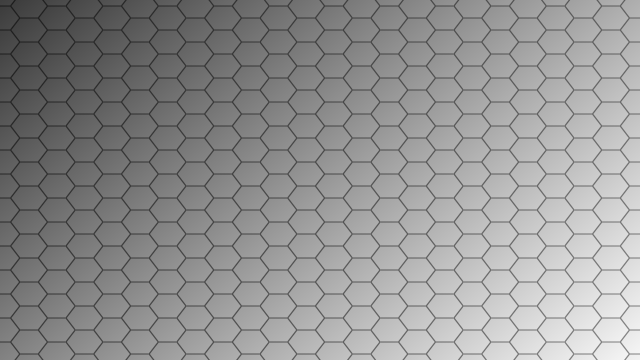
A Shadertoy shader for this pattern:

```glsl
// Wide hexagon mesh with thin soft seams over a diagonal grey gradient.

#define CELLS vec2(20.0, 15.0)        // hexagon units across and down
#define CENTER_SHIFT vec2(-0.433, 0.25) // nearest cell center from mid canvas
#define SEAM_HALF_WIDTH 0.022         // in hexagon units
#define SEAM_SHADE_LEFT 0.46          // seam brightness relative to the fill
#define SEAM_SHADE_RIGHT 0.56
#define GREY_START 0.24               // fill at the top left corner
#define GREY_RIGHT 0.45               // gain from left to right
#define GREY_DOWN 0.265               // gain from top to bottom
#define CELL_TILT 0.02                // extra gradient inside each cell

const vec2 HEX_PERIOD = vec2(1.7320508, 1.0);

// Offset from the center of the nearest flat-topped hexagon of height 1.
vec2 hexLocal(vec2 p) {
    vec2 halfPeriod = 0.5 * HEX_PERIOD;
    vec2 a = mod(p + halfPeriod, HEX_PERIOD) - halfPeriod;
    vec2 b = mod(p, HEX_PERIOD) - halfPeriod;
    return dot(a, a) < dot(b, b) ? a : b;
}

// Distance from a local point to the hexagon outline, positive inside.
float hexEdge(vec2 q) {
    q = abs(q);
    return 0.5 - max(q.y, dot(q, vec2(0.8660254, 0.5)));
}

void mainImage(out vec4 fragColor, in vec2 fragCoord) {
    vec2 uv = fragCoord / iResolution.xy;
    vec2 local = hexLocal((uv - 0.5) * CELLS - CENTER_SHIFT);

    // Diagonal fill, slightly tilted within each cell
    float grey = GREY_START + GREY_RIGHT * uv.x + GREY_DOWN * (1.0 - uv.y);
    grey += CELL_TILT * (local.x - local.y);

    // Seams, softened over at least one pixel
    float soft = max(SEAM_HALF_WIDTH, 0.5 * CELLS.y / iResolution.y);
    float fill = smoothstep(SEAM_HALF_WIDTH - soft,
                            SEAM_HALF_WIDTH + soft, hexEdge(local));
    float seamShade = mix(SEAM_SHADE_LEFT, SEAM_SHADE_RIGHT, uv.x);
    grey *= mix(seamShade, 1.0, fill);

    fragColor = vec4(vec3(clamp(grey, 0.0, 1.0)), 1.0);
}
```
